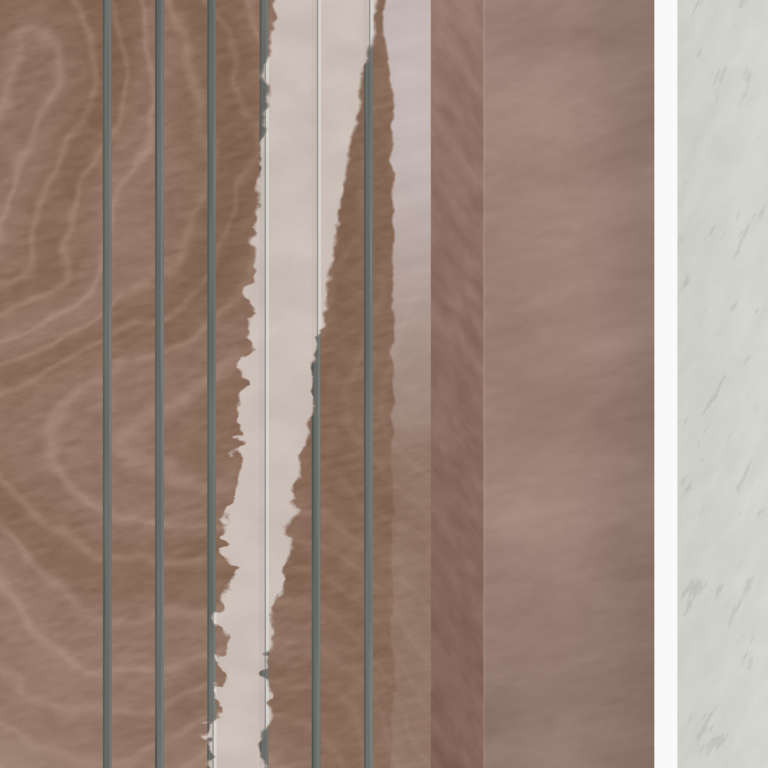
Reproduce this background procedurally as a Shadertoy shader.

```glsl
// Upright sample boards: swirled brown veneer with grey inlay strips and glossy
// reflections, two plain wood boards, a white edge and a pale plaster wall.
// Warped value noise makes the grain; soft bands place every board and strip.

const vec3 WOOD_DARK = vec3(0.51, 0.395, 0.325);
const vec3 WOOD_MID = vec3(0.59, 0.475, 0.41);
const vec3 WOOD_ROSE = vec3(0.61, 0.505, 0.465);
const vec3 INLAY = vec3(0.41, 0.42, 0.405);
const vec3 GLOSS = vec3(0.81, 0.765, 0.74);
const vec3 PLASTER = vec3(0.81, 0.81, 0.79);

float hash(vec2 p) {
    return fract(sin(dot(p, vec2(127.1, 311.7))) * 43758.5453);
}

float noise(vec2 p) {
    vec2 i = floor(p), f = fract(p);
    f = f * f * (3.0 - 2.0 * f);
    float low = mix(hash(i), hash(i + vec2(1, 0)), f.x);
    float high = mix(hash(i + vec2(0, 1)), hash(i + vec2(1, 1)), f.x);
    return mix(low, high, f.y);
}

float fbm(vec2 p) {
    float sum = 0.0, amp = 0.5;
    for (int i = 0; i < 5; i++) {
        sum += amp * noise(p);
        p = mat2(1.6, 1.2, -1.2, 1.6) * p + 7.3;
        amp *= 0.5;
    }
    return sum;
}

// Soft interval: one between a and b, zero outside
float band(float x, float a, float b, float soft) {
    return smoothstep(a - soft, a + soft, x) * (1.0 - smoothstep(b - soft, b + soft, x));
}

// Fine fibres slanted across a board
float fibres(vec2 p, float slant, vec2 scale) {
    return fbm(vec2(p.x + slant * p.y, p.y - slant * p.x) * scale) - 0.48;
}

// Veneer with contour rings round a knot, flattening towards the bottom
vec3 swirlVeneer(vec2 p) {
    vec2 warp = vec2(fbm(p * 3.0 + 2.0), fbm(p * 3.0 + 11.0)) - 0.48;
    vec2 q = p + 0.24 * warp;
    float knot = length((q - vec2(0.0, 0.82)) * vec2(1.25, 0.8));
    float flow = q.y + 0.35 * q.x + 0.06 * sin(q.x * 13.0);
    float field = mix(flow, knot, smoothstep(0.25, 0.65, p.y));
    float wave = 0.5 + 0.5 * sin(field * 105.0 + 4.0 * noise(p * 6.0));
    float fade = 1.0 - 0.65 * smoothstep(0.2, 0.5, p.x);
    vec3 color = mix(WOOD_DARK, WOOD_MID, 0.55 + 1.1 * warp.x);
    color = mix(color, WOOD_DARK, 0.55 * smoothstep(0.2, 0.5, p.x));
    color += fade * (0.055 * pow(wave, 7.0) - 0.012);
    color += 0.035 * sin(field * 32.0) * fade * vec3(0.7, 0.75, 0.8);
    color += 0.09 * fibres(p, 0.25, vec2(50.0, 130.0));
    float sheen = exp(-6.0 * length(p * vec2(0.8, 1.5)));
    return mix(color, vec3(0.68, 0.59, 0.54), 0.6 * sheen);
}

// Slanted glossy streak with flaking edges
float streak(vec2 p, float soft) {
    float flake = fbm(p * vec2(28.0, 42.0)) - 0.48;
    float chips = noise(p * vec2(90.0, 130.0)) - 0.5;
    float rough = mix(1.0, 0.45, smoothstep(0.3, 0.9, p.y));
    float wobble = rough * (0.052 * flake + 0.012 * chips);
    float left = 0.273 + 0.082 * p.y + wobble;
    float right = 0.335 + 0.125 * p.y + 0.032 * p.y * p.y - 0.65 * wobble;
    return band(p.x, left, right, soft + 0.0025);
}

// Grey inlays, thinned to pale hairlines where the streak covers them
vec3 addInlays(vec3 color, vec2 p, float gloss, float soft) {
    const float spacing = 0.068;
    for (int i = 0; i < 6; i++) {
        float d = p.x - (0.1395 + spacing * float(i));
        float strip = band(d, -0.0058, 0.0058, soft);
        float rim = band(d, 0.0025, 0.0058, soft);
        vec3 tone = INLAY + 0.06 * (noise(p * vec2(300.0, 9.0)) - 0.5);
        tone += 0.05 * rim - 0.07 * band(d, -0.0058, -0.003, soft);
        color = mix(color, tone, strip * (1.0 - 0.95 * gloss));
        float hairline = band(d, 0.001, 0.003, soft);
        float highlight = band(d, 0.003, 0.0065, soft);
        color = mix(color, INLAY + 0.1, 0.75 * hairline * gloss);
        color = mix(color, vec3(0.87, 0.87, 0.85), 0.7 * highlight * gloss);
    }
    return color;
}

void mainImage(out vec4 fragColor, in vec2 fragCoord) {
    vec2 p = fragCoord / iResolution.xy;
    float soft = 0.8 / iResolution.x;

    // Veneer, streak and inlays
    float gloss = streak(p, soft);
    vec3 glossTone = GLOSS + 0.07 * (fbm(p * vec2(20.0, 28.0)) - 0.5);
    vec3 color = mix(swirlVeneer(p), glossTone, 0.94 * gloss);
    color = addInlays(color, p, gloss, soft);

    // Second reflection, fading downwards beside the next board
    float ragged = 0.511 - 0.012 * smoothstep(0.86, 1.0, p.y);
    ragged += 0.012 * (fbm(p * vec2(18.0, 48.0)) - 0.48);
    float fade = 0.14 + 0.22 * smoothstep(0.40, 0.46, p.y) + 0.56 * smoothstep(0.42, 0.85, p.y);
    vec3 mirrored = vec3(0.79, 0.745, 0.74) + 0.06 * fibres(p, 0.3, vec2(20.0, 60.0));
    color = mix(color, mirrored, fade * band(p.x, ragged, 0.57, soft + 0.0015));

    // Narrow dark board, then the broad rose board
    vec3 narrow = mix(vec3(0.50, 0.385, 0.34), vec3(0.58, 0.465, 0.425), p.y);
    narrow += 0.11 * fibres(p, 0.6, vec2(65.0, 28.0));
    color = mix(color, narrow, smoothstep(-soft, soft, p.x - 0.561));
    vec3 broad = WOOD_ROSE * mix(0.90, 1.0, smoothstep(0.0, 0.45, p.y));
    broad *= 1.02 - 0.10 * smoothstep(0.72, 0.86, p.x) - 0.05 * smoothstep(0.75, 1.0, p.y);
    broad += 0.12 * fibres(p, 0.3, vec2(5.0, 16.0)) + 0.04 * fibres(p, 0.2, vec2(40.0, 110.0));
    color = mix(color, broad, smoothstep(-soft, soft, p.x - 0.630));
    color += 0.06 * band(p.x, 0.629, 0.631, soft);

    // Plaster wall with faint slanted scratches, and the white edge
    vec3 wall = PLASTER + 0.05 * fibres(p, -0.5, vec2(70.0, 25.0));
    float scratch = smoothstep(0.66, 0.76, fbm((p + p.yx * vec2(-0.5, 0.0)) * vec2(90.0, 30.0)));
    wall += 0.02 * smoothstep(0.9, 1.0, p.x) - 0.05 * scratch;
    color = mix(color, wall, smoothstep(-soft, soft, p.x - 0.867));
    color = mix(color, vec3(0.975), band(p.x, 0.852, 0.882, soft));

    fragColor = vec4(clamp(color, 0.0, 1.0), 1.0);
}
```
